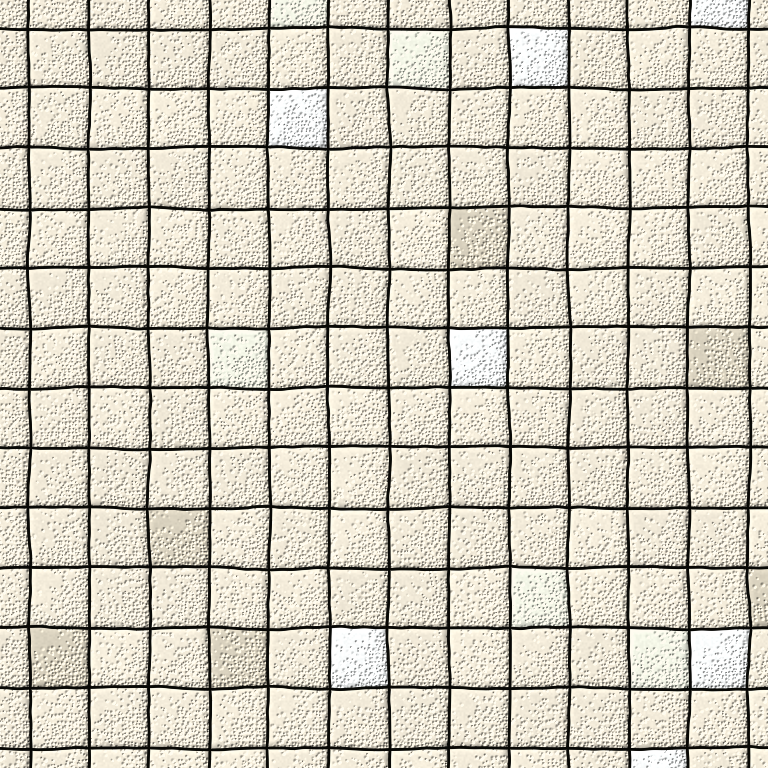
Write a WebGL 1 fragment shader that draws this texture.

```glsl
precision highp float;

uniform vec2 u_resolution;

#define TILES 12.8
#define GRID_SHIFT vec2(0.483, 0.333)
#define GROOVE_HALF_WIDTH 0.024
#define WOBBLE 0.065
#define PITS_PER_TILE 17.0
#define RELIEF 0.62
#define ODD_TILES 0.055

const vec3 STONE = vec3(0.955, 0.925, 0.855);
const vec3 HIGHLIGHT = vec3(1.0, 0.99, 0.94);
const vec3 PALE = vec3(0.99, 1.0, 1.0);
const vec3 GREENISH = vec3(0.96, 0.97, 0.91);
const vec3 DULL = vec3(0.85, 0.82, 0.745);
const vec3 GROOVE = vec3(0.03, 0.03, 0.02);

float hash(vec2 p) {
  vec3 q = fract(vec3(p.xyx) * 0.1031);
  q += dot(q, q.yzx + 33.33);
  return fract((q.x + q.y) * q.z);
}

vec2 hash2(vec2 p) {
  return vec2(hash(p + 17.3), hash(p + 61.7));
}

// Smooth random offset, pinned to the lattice corners
vec2 noise2(vec2 p) {
  vec2 i = floor(p), f = fract(p);
  f = f * f * (3.0 - 2.0 * f);
  vec2 low = mix(hash2(i), hash2(i + vec2(1.0, 0.0)), f.x);
  vec2 high = mix(hash2(i + vec2(0.0, 1.0)), hash2(i + 1.0), f.x);
  return mix(low, high, f.y);
}

// Height of a flat face pierced by scattered round pits
float pitHeight(vec2 p, float density) {
  vec2 cell = floor(p);
  float height = 0.0;
  for (int y = -1; y <= 1; y++) {
    for (int x = -1; x <= 1; x++) {
      vec2 id = cell + vec2(float(x), float(y));
      vec2 center = id + 0.1 + 0.8 * hash2(id);
      float radius = mix(0.45, 0.85, hash(id + 5.1));
      float depth = smoothstep(0.0, 0.3, density - hash(id + 29.9));
      float pit = 1.0 - smoothstep(0.0, radius, length(p - center));
      height = min(height, -depth * pit);
    }
  }
  return height;
}

// Most tiles share one tone; a few are pale, greenish or dull
vec3 tileColor(vec2 id) {
  float pick = hash(id + 83.0);
  vec3 color = STONE * (0.985 + 0.03 * hash(id + 7.0));
  color = mix(color, GREENISH, step(pick, ODD_TILES * 1.6));
  color = mix(color, PALE, step(pick, ODD_TILES * 0.8));
  return mix(color, DULL, step(1.0 - ODD_TILES, pick));
}

void main() {
  vec2 grid = gl_FragCoord.xy / u_resolution * TILES - GRID_SHIFT;
  float pixel = TILES / u_resolution.x;

  // Hand-laid tile edges
  vec2 bent = grid + WOBBLE * (noise2(grid + 40.0) - 0.5);
  bent += 0.018 * (noise2(grid * 5.0 + 90.0) - 0.5);
  vec2 id = floor(bent);
  vec2 local = fract(bent);

  // Pits gather toward the lower right of each tile
  float lean = 0.5 * (local.x + 1.0 - local.y);
  float patchy = noise2(grid * 4.0 + 130.0).x - 0.5;
  float density = mix(0.2, 1.15, smoothstep(0.05, 0.9, lean)) + 0.45 * patchy;
  vec2 pitSpace = (grid + 3.0) * PITS_PER_TILE;
  vec2 towardLight = vec2(-0.3, 0.3);
  float slope = pitHeight(pitSpace, density)
              - pitHeight(pitSpace + towardLight, density);
  float grain = noise2(grid * 31.0 + 210.0).y - 0.5;

  // Light from the upper left rounds the tile edges
  vec2 lit = 1.0 - smoothstep(0.02, 0.13, vec2(local.x, 1.0 - local.y));
  vec2 shaded = smoothstep(0.8, 1.0, vec2(local.x, 1.0 - local.y));
  float shade = 1.0 + RELIEF * slope + 0.05 * grain;
  shade += 0.07 * max(lit.x, lit.y);
  shade -= 0.32 * shaded.x * shaded.x + 0.26 * shaded.y * shaded.y;

  vec3 face = tileColor(id);
  vec3 color = min(face * shade, max(HIGHLIGHT, face));

  // Dark grooves
  vec2 edge = min(local, 1.0 - local);
  float soft = max(0.6 * pixel, 0.008);
  float groove = 1.0 - smoothstep(GROOVE_HALF_WIDTH - soft,
                                  GROOVE_HALF_WIDTH + soft,
                                  min(edge.x, edge.y));
  gl_FragColor = vec4(mix(color, GROOVE, groove), 1.0);
}
```
